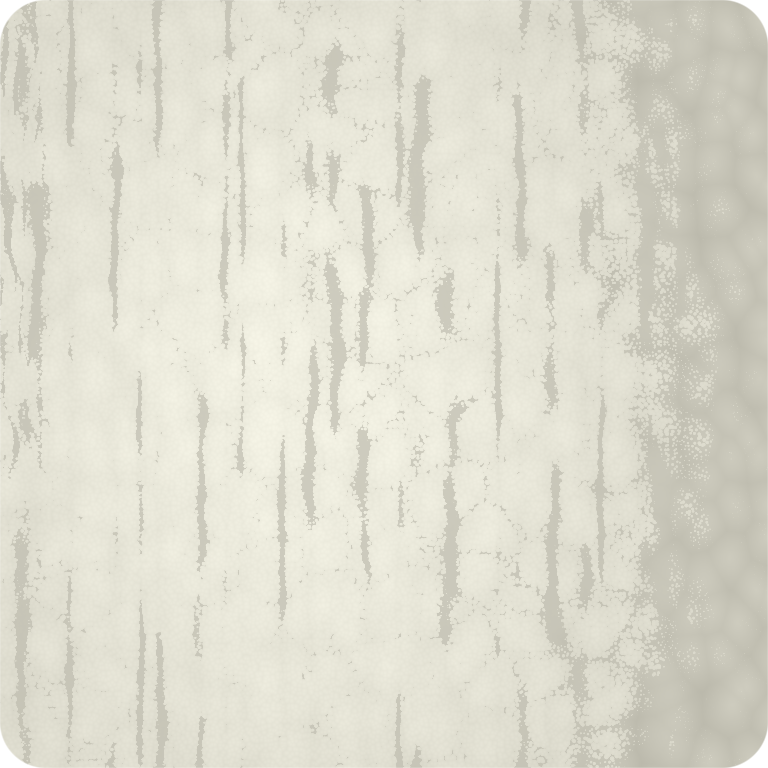
A Shadertoy shader for this texture:

```glsl
// Pale weathered plaster tile with grey vertical drips, speckled stains and a washed right edge.

vec2 hash2(vec2 p) {
    vec3 q = fract(p.xyx * vec3(0.1031, 0.1030, 0.0973));
    q += dot(q, q.yzx + 33.33);
    return fract((q.xx + q.yz) * q.zy);
}

// Cellular noise: distances to the nearest and second nearest points
vec2 cells(vec2 p) {
    vec2 base = floor(p), nearest = vec2(8.0);
    for (int j = -1; j <= 1; j++) {
        for (int i = -1; i <= 1; i++) {
            vec2 cell = base + vec2(i, j);
            float d = length(cell + hash2(cell + 50.0) - p);
            nearest = d < nearest.x ? vec2(d, nearest.x) : vec2(nearest.x, min(nearest.y, d));
        }
    }
    return nearest;
}

// Layered sines in the range -1 to 1
float waves(float t, float seed) {
    return 0.45 * sin(t * 9.0 + seed)
         + 0.33 * sin(t * 23.0 + seed * 2.3)
         + 0.22 * sin(t * 61.0 + seed * 4.1);
}

// Broken vertical runs: x is the sharp core, y the soft halo
vec2 drips(vec2 p) {
    vec2 stain = vec2(0.0);
    for (int i = 0; i < 26; i++) {
        float k = float(i);
        vec2 r = hash2(vec2(k * 3.7 + 2.0, 11.0));
        float seed = r.x * 40.0 + k;
        float wobble = mix(0.002, 0.010, r.y) * waves(p.y * 1.3, seed);
        float x = (k + 0.1 + 0.8 * r.x) / 26.0 + wobble;
        float width = mix(0.003, 0.009, r.y) * (1.0 + 0.45 * waves(p.y * 2.1, seed + 7.0));
        float run = smoothstep(-0.15, 0.55, waves(p.y * 0.7, seed * 1.7));
        float d = abs(p.x - x);
        stain.x = max(stain.x, run * exp(-d * d / (width * width)));
        stain.y = max(stain.y, (0.3 + 0.7 * run) * exp(-d / (width * 2.5)));
    }
    return stain;
}

void mainImage(out vec4 fragColor, in vec2 fragCoord) {
    vec2 p = fragCoord / iResolution.xy;
    vec2 warped = p + 0.012 * vec2(waves(p.y, 1.0), waves(p.x, 4.0));

    // Noise at three sizes
    float grain = cells(p * 190.0).x - 0.47;
    vec2 patches = cells(warped * 13.0);
    float blotch = cells(warped * vec2(24.0, 19.0) + 30.0).x;

    // Paper glows left of the centre and dulls towards the rim
    float rim = smoothstep(0.0, 0.62, length((p - vec2(0.4, 0.5)) * vec2(1.0, 0.8)));
    vec3 color = mix(vec3(0.95, 0.945, 0.89), vec3(0.87, 0.863, 0.81), rim);
    color += 0.025 * (0.45 - blotch) + 0.02 * (0.45 - patches.x) - 0.025 * grain;

    // Drips, speckled veins between patches, and ragged runs at the left
    vec2 drip = drips(p);
    float patchy = 0.5 + 0.5 * waves(p.x * 0.9 + p.y * 0.35, 2.0);
    float vein = smoothstep(0.3, 0.0, patches.y - patches.x) * (0.1 + 0.32 * patchy);
    float leftRuns = smoothstep(0.09, 0.03, p.x) * smoothstep(0.25, 0.45, p.y)
                   * smoothstep(0.4, 0.75, cells(warped * vec2(75.0, 11.0)).x);

    // Grey wash creeping in from the right, wider at top and bottom
    float reach = p.x + 0.14 * abs(p.y - 0.5) + 0.12 * (blotch - 0.5);
    float wash = smoothstep(0.74, 1.0, reach);

    // Grain breaks the soft stain field into sharp speckles
    float field = drip.x + 0.12 * drip.y + vein + 0.8 * leftRuns + 0.85 * wash;
    float mask = smoothstep(0.45, 0.6, field + 0.75 * grain);
    vec3 grey = vec3(0.765, 0.757, 0.705) + wash * 0.08 * (0.5 - blotch);
    grey += 0.03 * (1.0 - rim);

    color -= 0.035 * drip.y + 0.03 * wash + 0.02 * vein;
    color = mix(color, grey, 0.9 * mask);

    // Rounded corners on white
    float edge = length(max(abs(p - 0.5) - 0.44, 0.0)) - 0.06;
    float pixel = 1.0 / iResolution.y;
    color = mix(color, vec3(1.0), smoothstep(-pixel, pixel, edge));

    fragColor = vec4(color, 1.0);
}
```
